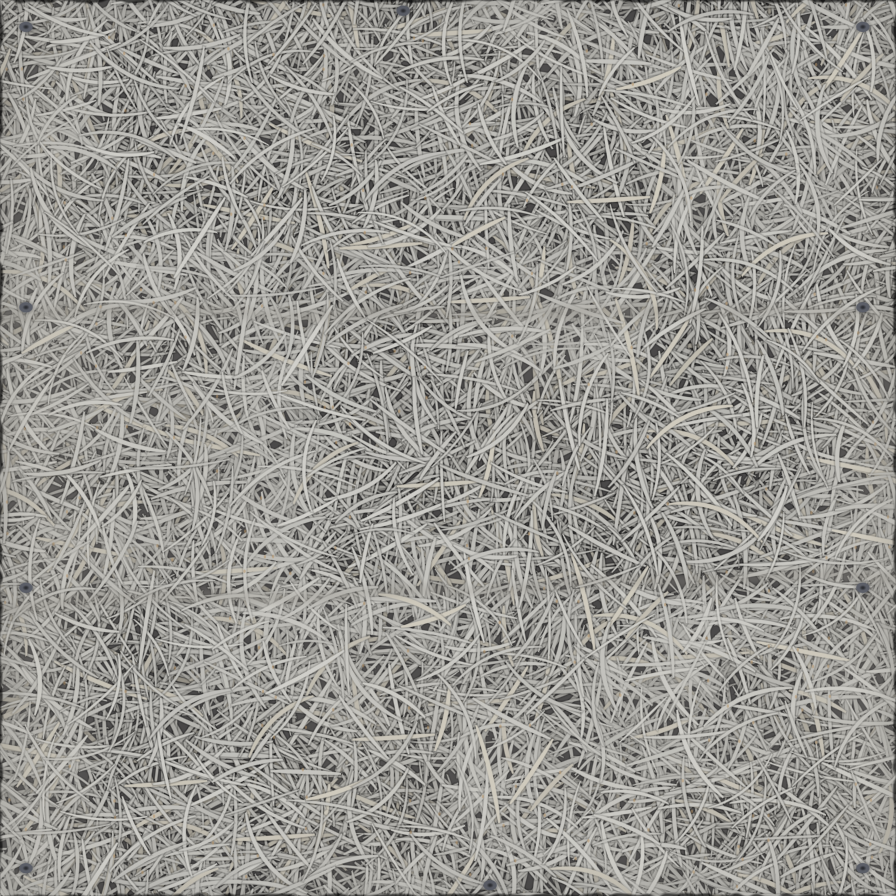
Give the GLSL for this texture, as a three.js fragment shader.

```glsl
// Wood-wool board: pale grey curved fibres heaped in layers over dark gaps.
// Each layer is a jittered grid of bent strands that shade what lies below;
// dusty seams, screw heads and a ragged dark rim finish the panel.

#define LAYERS 28
#define CELL 0.06
#define HALF_WIDTH 0.0019
#define SOFT 0.0010
#define MAX_BEND 5.0
#define SHADOW_REACH 0.0026
#define SHADOW_DEPTH 0.21
#define GAP_COLOR vec3(0.285, 0.28, 0.28)
#define DEEP_FIBRE vec3(0.60, 0.595, 0.575)
#define TOP_FIBRE vec3(0.79, 0.787, 0.767)
#define DUST_COLOR vec3(0.69, 0.675, 0.64)
#define SCREW_COLOR vec3(0.30, 0.31, 0.34)

varying vec2 vUv;

vec4 hash4(vec2 p) {
  float s = sin(dot(p, vec2(127.1, 311.7)));
  return fract(s * vec4(43758.545, 22578.146, 19642.349, 31415.927));
}

float noise(vec2 p) {
  vec2 i = floor(p), f = fract(p);
  f = f * f * (3.0 - 2.0 * f);
  float low = mix(hash4(i).x, hash4(i + vec2(1.0, 0.0)).x, f.x);
  float high = mix(hash4(i + vec2(0.0, 1.0)).x, hash4(i + 1.0).x, f.x);
  return mix(low, high, f.y);
}

// Paints one bent, tapered strand and its soft contact shadow over the colour below.
vec3 paintStrand(vec3 below, vec2 offset, vec4 seed, float height, float shadowDepth) {
  float halfLength = CELL * (0.55 + 0.40 * seed.w);
  float reach = halfLength * 1.1 + SHADOW_REACH;
  if (dot(offset, offset) > reach * reach) return below;

  float angle = 6.2832 * seed.z;
  float c = cos(angle), s = sin(angle);
  vec2 q = vec2(c * offset.x + s * offset.y, c * offset.y - s * offset.x);
  vec3 trait = fract(seed.w * vec3(17.3, 41.7, 73.9));
  float bend = MAX_BEND * (2.0 * trait.x - 1.0);
  float along = min(abs(q.x) / halfLength, 1.0);
  float width = HALF_WIDTH * (0.65 + 0.7 * trait.y) * (1.0 - 0.6 * along * along * along);

  float slope = 2.0 * bend * q.x;
  float side = (q.y - bend * q.x * q.x) / sqrt(1.0 + slope * slope);
  float dist = max(abs(side) - width, abs(q.x) - halfLength);

  float shadow = 1.0 - smoothstep(0.0, SHADOW_REACH, dist);
  float cover = 1.0 - smoothstep(-SOFT, SOFT, dist);
  vec3 fibre = mix(DEEP_FIBRE, TOP_FIBRE, height) * (0.95 + 0.09 * trait.z);
  fibre *= mix(vec3(1.0), vec3(1.01, 0.99, 0.95), step(0.95, trait.y));
  return mix(below * (1.0 - shadowDepth * shadow), fibre, cover);
}

vec3 fibreHeap(vec2 uv) {
  vec3 color = GAP_COLOR;
  float shadowDepth = SHADOW_DEPTH * (0.5 + noise(uv * 13.0));
  for (int layer = 0; layer < LAYERS; layer++) {
    float level = float(layer);
    vec2 p = uv / CELL + hash4(vec2(level, 9.0)).xy;
    vec2 home = floor(p);
    for (int j = -1; j <= 1; j++) {
      for (int i = -1; i <= 1; i++) {
        vec2 id = home + vec2(float(i), float(j));
        vec4 seed = hash4(id + level * vec2(3.71, 7.37));
        vec2 offset = (p - id - seed.xy) * CELL;
        color = paintStrand(color, offset, seed, level / float(LAYERS - 1), shadowDepth);
      }
    }
  }
  return color;
}

// Sparse ochre splinters.
float splinters(vec2 uv) {
  vec2 p = uv * 60.0;
  vec4 seed = hash4(floor(p) + 40.0);
  vec2 q = fract(p) - 0.25 - 0.5 * seed.xy;
  return step(0.94, seed.z) * (1.0 - smoothstep(0.04, 0.12, length(q * vec2(1.0, 0.7))));
}

// Distance to the nearest screw: two side columns and one at top and bottom.
float screwDistance(vec2 uv) {
  float row = clamp(floor((uv.y - 0.031) / 0.313 + 0.5), 0.0, 3.0);
  vec2 column = vec2(abs(uv.x - 0.496) - 0.467, uv.y - 0.031 - 0.313 * row);
  vec2 middle = vec2(uv.x - mix(0.547, 0.45, step(0.5, uv.y)), abs(uv.y - 0.5) - 0.488);
  vec2 squash = vec2(1.0, 1.3);
  return min(length(column * squash), length(middle * squash)) - 0.0075;
}

void main() {
  vec2 uv = vUv;
  vec3 color = fibreHeap(uv);
  color = mix(color, vec3(0.72, 0.57, 0.38), 0.5 * splinters(uv));

  // Dust on the sides and along the two wavering seams.
  float wobble = 0.012 * (noise(vec2(uv.x * 9.0, 3.0)) - 0.5);
  float upper = abs(uv.y - 0.651 - wobble);
  float lower = abs(uv.y - 0.325 - 0.035 * uv.x - wobble);
  float seam = 1.0 - smoothstep(0.0, 0.014, min(upper, lower));
  float sides = 1.0 - smoothstep(0.03, 0.17, min(uv.x, 1.06 - uv.x));
  float patches = smoothstep(0.35, 0.85, noise(uv * 5.0 + 8.0));
  color = mix(color, DUST_COLOR, 0.16 * sides + 0.08 * patches);
  color = mix(color, DUST_COLOR * 0.84, 0.30 * seam);

  // Screw heads with a dark slot, then the ragged rim.
  float screw = screwDistance(uv);
  color *= 1.0 - 0.15 * (1.0 - smoothstep(0.0, 0.005, screw));
  vec3 head = SCREW_COLOR * (0.6 + 0.6 * smoothstep(-0.007, -0.003, screw));
  color = mix(color, head, 1.0 - smoothstep(-SOFT, SOFT, screw));
  vec2 inset = min(uv, 1.0 - uv);
  float rim = min(inset.x, inset.y) - 0.005 * noise(uv * 90.0);
  color *= mix(0.35, 1.0, smoothstep(-0.003, 0.001, rim));
  color *= 0.94 + 0.06 * smoothstep(0.0, 0.04, min(inset.x, inset.y));

  gl_FragColor = vec4(color, 1.0);
}
```
